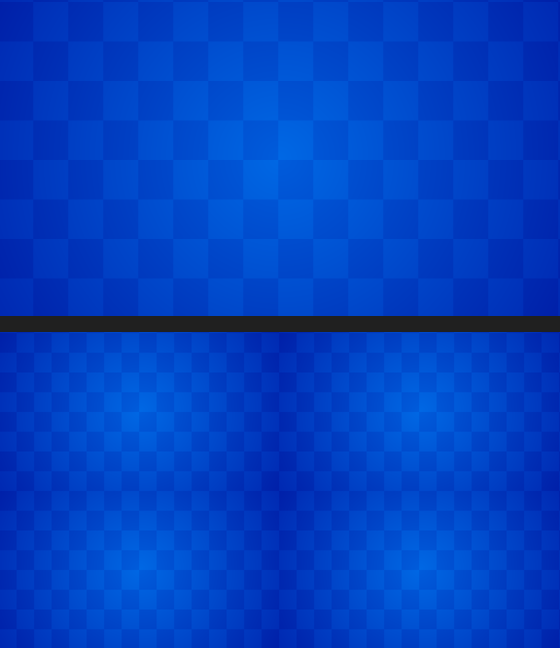
Top, the tile; bottom, the same tile 2 across and 2 down.
Reproduce this background procedurally as a WebGL 2 fragment shader.

```glsl
#version 300 es
precision highp float;

uniform vec2 u_resolution;
out vec4 fragColor;

#define CELLS vec2(16.0, 8.0)
#define CELL_SHIFT 0.05
#define DARK_CENTER vec3(0.0, 0.360, 0.860)
#define DARK_CORNER vec3(0.0, 0.124, 0.661)
#define LIGHT_CENTER vec3(0.0, 0.407, 0.895)
#define LIGHT_CORNER vec3(0.0, 0.160, 0.699)

const float PI = 3.14159265;

// Square wave of period two cells, softened over one pixel at each edge
vec2 squareWave(vec2 cell, vec2 pixelSize) {
    return clamp(sin(PI * cell) / (0.5 * PI * pixelSize), -1.0, 1.0);
}

// 1 on light cells, 0 on dark cells; even counts make it wrap,
// and the small shift keeps cell borders off the canvas edges
float checker(vec2 uv) {
    vec2 wave = squareWave(uv * CELLS + CELL_SHIFT, CELLS / u_resolution);
    return 0.5 + 0.5 * wave.x * wave.y;
}

// Distance from the center, 1 at the corners; equal on opposite edges
float radialFalloff(vec2 uv) {
    vec2 aspect = vec2(u_resolution.x / u_resolution.y, 1.0);
    return length((uv - 0.5) * aspect) / (0.5 * length(aspect));
}

void main() {
    vec2 uv = gl_FragCoord.xy / u_resolution;
    float falloff = radialFalloff(uv);

    // Both cell colors fade from the glowing center to the corners
    vec3 darkCell = mix(DARK_CENTER, DARK_CORNER, falloff);
    vec3 lightCell = mix(LIGHT_CENTER, LIGHT_CORNER, falloff);

    fragColor = vec4(mix(darkCell, lightCell, checker(uv)), 1.0);
}
```
